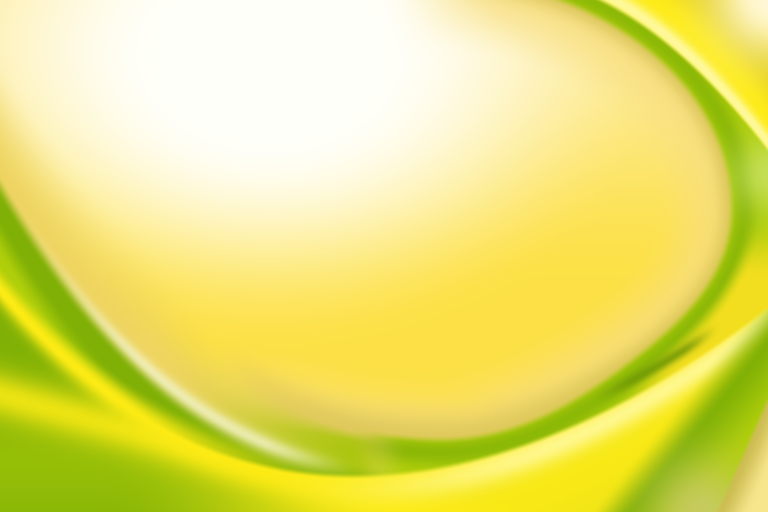
Give the GLSL for this background, as a Shadertoy shader.

```glsl
// Glowing cream oval wrapped in sweeping green and yellow silk ribbons.

const vec3 WHITE = vec3(1.0, 1.0, 0.98);
const vec3 CREAM = vec3(1.0, 0.98, 0.66);
const vec3 GOLD = vec3(0.99, 0.88, 0.27);
const vec3 YELLOW = vec3(0.99, 0.92, 0.08);
const vec3 OLIVE = vec3(0.84, 0.76, 0.33);
const vec3 LIME = vec3(0.69, 0.81, 0.04);
const vec3 LEAF = vec3(0.50, 0.69, 0.02);

float glow(float d, float width) {
    return exp(-d * d / (width * width));
}

// Soft step centred on zero
float side(float d, float width) {
    return smoothstep(-width, width, d);
}

// Quartic through five evenly spaced heights, x from 0 to 1.5
float sweep(float x, float a, float b, float c, float d, float e) {
    float s = x / 0.375;
    float k2 = s * (s - 1.0) / 2.0;
    float k3 = k2 * (s - 2.0) / 3.0;
    float k4 = k3 * (s - 3.0) / 4.0;
    return a + s * (b - a) + k2 * (c - 2.0 * b + a)
        + k3 * (d - 3.0 * c + 3.0 * b - a)
        + k4 * (e - 4.0 * d + 6.0 * c - 4.0 * b + a);
}

// Radial distance to the oval, pointed toward the right
float ovalDistance(vec2 p) {
    vec2 q = p - vec2(0.859, 0.59);
    float angle = atan(-q.y, q.x);
    float spread = mix(0.82, 0.55, step(0.0, angle));
    float radius = 0.449 + 0.121 * glow(angle, spread)
        + 0.04 * smoothstep(1.6, 2.6, angle);
    return length(q) - radius;
}

// Pale oval with a white light at the upper left
vec3 ovalColor(vec2 p, float d) {
    float r = length((p - vec2(0.527, 0.89)) / vec2(0.65, 0.49));
    vec3 rim = mix(GOLD, vec3(0.99, 0.92, 0.60), smoothstep(0.42, 0.95, p.y));
    vec3 col = mix(WHITE, rim, smoothstep(0.3, 1.2, r));
    float lower = smoothstep(0.35, 0.15, p.y);
    float right = smoothstep(0.75, 1.0, p.x);
    col = mix(col, vec3(0.97, 0.87, 0.50), 0.8 * smoothstep(-0.16, -0.02, d) * max(lower, right));
    return mix(col, OLIVE, 0.75 * glow(d, mix(0.025, 0.05, lower)) * max(lower, right));
}

// Green ribbon, turning yellow at the right below the tip
vec3 ribbonColor(vec2 p, float d, float aboveSeam) {
    vec3 col = mix(LIME, LEAF, glow(d - 0.025, 0.025) * 0.75);
    float tail = smoothstep(0.58, 0.45, p.y) * smoothstep(1.2, 1.34, p.x);
    col = mix(col, vec3(0.95, 0.87, 0.12), tail * smoothstep(0.02, 0.06, d));
    col = mix(col, vec3(0.80, 0.90, 0.45), 0.7 * glow(length(p - vec2(1.5, 0.66)), 0.07));
    float streak = smoothstep(1.15, 1.25, p.x) * smoothstep(1.41, 1.33, p.x);
    return mix(col, LEAF * 0.85, 0.8 * streak * glow(aboveSeam - 0.033, 0.013));
}

// Yellow cloth in the upper right corner; h is the height over its hem
vec3 cornerColor(vec2 p, float h) {
    vec3 col = mix(YELLOW, vec3(0.89, 0.81, 0.08), smoothstep(0.06, 0.17, h));
    col = mix(col, vec3(0.99, 0.90, 0.28), smoothstep(0.19, 0.28, h));
    col = mix(col, CREAM, 0.9 * glow(h - 0.015, 0.022));
    return mix(col, vec3(1.0, 0.97, 0.84), glow(length(p - vec2(1.5, 1.0)), 0.11));
}

// Folds under the seam: green at both sides, bright yellow between
vec3 foldColor(vec2 p, float depth) {
    vec3 green = mix(LEAF, LIME, 0.45 * glow(p.y - 0.1, 0.12));
    vec3 col = mix(green, vec3(0.95, 0.90, 0.09), smoothstep(0.2, 0.78, p.x));
    float ray = p.y - 0.229 + 0.28 * p.x;
    col = mix(col, YELLOW, 0.85 * glow(ray, 0.045));
    col = mix(col, YELLOW, glow(depth, mix(0.03, 0.055, p.x / 1.5)));
    float shine = smoothstep(0.5, 1.1, p.x);
    col = mix(col, CREAM, 0.85 * shine * glow(depth - 0.025, 0.035));
    col = mix(col, YELLOW, 0.6 * shine * glow(depth - 0.1, 0.05));

    // Green wedge and the pale leaf beyond it
    float wedge = dot(p - vec2(1.5, 0.379), vec2(0.779, -0.627));
    vec3 wedgeColor = mix(LEAF, LIME, smoothstep(0.02, 0.13, wedge));
    wedgeColor = mix(wedgeColor, vec3(0.80, 0.79, 0.45), 0.8 * glow(length(p - vec2(1.37, 0.0)), 0.10));
    col = mix(col, wedgeColor, side(wedge, 0.035));
    float leaf = dot(p - vec2(1.5, 0.219), vec2(0.912, -0.408));
    vec3 leafColor = mix(vec3(0.80, 0.74, 0.32), vec3(0.97, 0.90, 0.55), smoothstep(0.0, 0.06, leaf));
    return mix(col, leafColor, side(leaf, 0.005));
}

void mainImage(out vec4 fragColor, in vec2 fragCoord) {
    vec2 p = fragCoord / iResolution.xy * vec2(1.5, 1.0);
    float d = ovalDistance(p);
    float aboveSeam = p.y - sweep(p.x, 0.434, 0.137, 0.072, 0.170, 0.398);
    float aboveSheen = p.y - sweep(p.x, 0.648, 0.213, 0.078, 0.121, 0.258);
    vec3 col = ovalColor(p, d);

    // Soft olive veil at the left, crisp ribbon at the right
    float soft = mix(0.12, 0.025, smoothstep(0.3, 0.7, p.x));
    float veil = smoothstep(0.0, soft, d) * smoothstep(0.25, 0.0, aboveSheen);
    vec3 veilColor = mix(vec3(0.93, 0.83, 0.38), LIME * 0.95, smoothstep(0.3, 0.72, p.x));
    vec3 ribbon = ribbonColor(p, d, aboveSeam);
    float right = smoothstep(0.68, 0.8, p.x);
    col = mix(col, veilColor, veil * (1.0 - right));
    col = mix(col, ribbon, side(d, 0.009) * right);

    // Left green band with its white sheen
    vec3 band = mix(LEAF, LIME, smoothstep(-0.07, -0.15, aboveSheen));
    band = mix(band, YELLOW, smoothstep(0.05, 0.0, aboveSeam) * smoothstep(0.7, 0.2, p.x));
    col = mix(col, band, side(-aboveSheen - 0.012, 0.025) * (1.0 - right));
    float sheen = smoothstep(0.0, 0.3, p.x) * smoothstep(0.72, 0.5, p.x);
    col = mix(col, vec3(0.95, 0.95, 0.78), 0.8 * sheen * glow(aboveSheen, 0.018));

    // Upper right cloth and lower folds
    float run = (p.x - 1.172) / 0.328;
    float hem = p.y - 1.0 + 0.293 * run * (0.55 + 0.45 * run);
    col = mix(col, cornerColor(p, hem), side(hem, 0.007) * step(1.1, p.x));
    col = mix(col, foldColor(p, -aboveSeam), side(-aboveSeam, 0.007));
    fragColor = vec4(clamp(col, 0.0, 1.0), 1.0);
}
```
